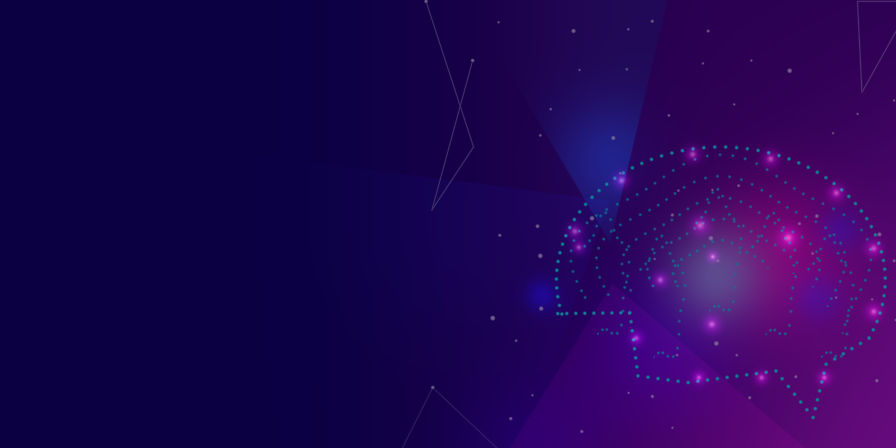
Reproduce this background procedurally as a WebGL 2 fragment shader.

```glsl
#version 300 es
precision highp float;
// Navy-to-magenta backdrop with translucent light wedges and soft glows.
// A dotted brain-like dome is built from wobbling elliptical arcs and dotted
// segments, then topped with glowing nodes, hashed specks and thin lines.
uniform vec2 u_resolution;
out vec4 fragColor;

float px; // one pixel in canvas heights

float hash(vec2 v) { return fract(sin(dot(v, vec2(127.1, 311.7))) * 43758.5); }
float glow(vec2 p, vec2 c, float r) { vec2 d = (p - c) / r; return exp(-dot(d, d)); }
float disc(float d, float r) { return 1.0 - smoothstep(r - px, r + px, d); }
float cross2(vec2 a, vec2 b) { return a.x * b.y - a.y * b.x; }

// Coverage of the wedge swept counter-clockwise from a to b around the apex
float wedge(vec2 p, vec2 apex, vec2 a, vec2 b) {
  vec2 q = p - apex;
  float d = min(cross2(normalize(a - apex), q), cross2(q, normalize(b - apex)));
  return smoothstep(-px, px, d);
}

float thinLine(vec2 p, vec2 a, vec2 b) {
  vec2 d = b - a;
  float h = clamp(dot(p - a, d) / dot(d, d), 0.0, 1.0);
  return disc(distance(p, a + d * h), 0.0009);
}

// Distance to the nearest dot of a dotted segment
float dottedSegment(vec2 p, vec2 a, vec2 b) {
  vec2 d = b - a;
  float n = max(1.0, round(length(d) / 0.021));
  float h = clamp(dot(p - a, d) / dot(d, d), 0.0, 1.0);
  return distance(p, a + d * round(h * n) / n);
}

// Distance to the nearest dot of an elliptical arc with a wavy radius
float dottedArc(vec2 p, vec2 c, vec2 r, float a0, float a1, float n, float wave) {
  vec2 q = (p - c) / r;
  float a = atan(q.y, q.x);
  if (a < a0) a += 6.2832;
  float k = clamp(round((a - a0) / (a1 - a0) * n), 0.0, n);
  float t = mix(a0, a1, k / n);
  return distance(p, c + r * (1.0 + wave * sin(5.0 * t)) * vec2(cos(t), sin(t)));
}

vec3 node(vec2 p, vec2 c, float size) {
  return vec3(0.26, 0.01, 0.24) * glow(p, c, 0.021 * size)
       + vec3(0.22, 0.26, 0.1) * glow(p, c, 0.007 * size);
}

void main() {
  vec2 p = gl_FragCoord.xy / u_resolution.y;
  px = 1.0 / u_resolution.y;

  // Base gradient
  vec3 col = mix(vec3(0.04, 0.0, 0.26), vec3(0.165, 0.0, 0.32), smoothstep(0.55, 1.65, p.x));
  float corner = (p.x - 1.2) / 0.8 * (1.0 - 0.8 * p.y);
  col = mix(col, vec3(0.4, 0.04, 0.49), smoothstep(0.05, 1.05, corner));

  // Light wedges: upper beam, left fan, lower fan
  float beam = wedge(p, vec2(1.362, 0.458), vec2(1.49, 1.0), vec2(1.042, 1.0));
  float beamFade = smoothstep(-0.34, 0.02, p.x - 1.4);
  col = mix(col, vec3(0.12, 0.05, 0.35), 0.7 * beam * beamFade);
  col += vec3(0.0, 0.1, 0.21) * glow(p, vec2(1.36, 0.64), 0.13) * (0.25 + 0.75 * beam);
  float fan = wedge(p, vec2(1.36, 0.552), vec2(0.62, 0.648), vec2(1.21, 0.115));
  col += vec3(0.0, 0.012, 0.05) * fan * smoothstep(0.55, 1.1, p.x) * smoothstep(0.05, 0.5, p.y);
  float lower = wedge(p, vec2(1.367, 0.367), vec2(1.21, 0.115), vec2(1.797, 0.0));
  col += vec3(0.06, 0.0, 0.035) * lower;

  // Soft glows
  col += vec3(0.02, 0.0, 0.16) * glow(p, vec2(1.47, 0.24), 0.17);
  col += vec3(0.02, 0.0, 0.11) * glow(p, vec2(1.2, 0.0), 0.17);
  col += vec3(0.25, 0.0, 0.08) * glow(p, vec2(1.73, 0.43), 0.16);
  col = mix(col, vec3(0.37, 0.37, 0.59), 0.78 * glow(p, vec2(1.6, 0.385), 0.105));
  col += vec3(0.0, 0.02, 0.24) * glow(p, vec2(1.21, 0.34), 0.035);
  col += vec3(-0.08, 0.03, 0.12) * glow(p, vec2(1.875, 0.487), 0.045);
  col += vec3(-0.08, 0.03, 0.12) * glow(p, vec2(1.825, 0.335), 0.05);

  // Scattered specks, one candidate per cell
  vec2 cell = floor(p / 0.09);
  vec2 speck = (cell + 0.15 + 0.7 * vec2(hash(cell), hash(cell + 7.3))) * 0.09;
  float size = mix(0.0022, 0.005, pow(hash(cell + 3.1), 3.0));
  float present = step(0.5, hash(cell + 19.7)) * step(1.07, speck.x);
  col = mix(col, vec3(0.55, 0.5, 0.62), 0.7 * present * disc(distance(p, speck), size));

  // Thin connecting lines
  float wire = max(thinLine(p, vec2(0.951, 0.997), vec2(1.057, 0.672)),
                   thinLine(p, vec2(1.057, 0.672), vec2(0.964, 0.531)));
  wire = max(wire, thinLine(p, vec2(0.964, 0.531), vec2(1.055, 0.865)));
  wire = max(wire, thinLine(p, vec2(1.914, 0.997), vec2(1.924, 0.794)));
  wire = max(wire, thinLine(p, vec2(1.924, 0.794), vec2(2.0, 0.93)));
  wire = max(wire, thinLine(p, vec2(1.914, 0.997), vec2(2.0, 0.997)));
  wire = max(wire, 0.6 * thinLine(p, vec2(0.898, 0.0), vec2(0.966, 0.135)));
  wire = max(wire, 0.6 * thinLine(p, vec2(0.966, 0.135), vec2(1.109, 0.0)));
  float ends = min(distance(p, vec2(0.951, 0.997)), distance(p, vec2(1.055, 0.865)));
  wire = max(wire, 1.5 * disc(min(ends, distance(p, vec2(0.966, 0.135))), 0.0035));
  col = mix(col, vec3(0.6, 0.58, 0.68), 0.42 * wire);

  // Dome outline and underside
  vec2 center = vec2(1.609, 0.375), radii = vec2(0.367, 0.297);
  float outline = dottedArc(p, center, radii, -0.45, 3.4, 58.0, 0.0);
  vec2 base[8] = vec2[8](vec2(1.245, 0.3), vec2(1.406, 0.302), vec2(1.424, 0.161),
    vec2(1.536, 0.146), vec2(1.732, 0.172), vec2(1.815, 0.068), vec2(1.844, 0.187), vec2(1.94, 0.245));
  for (int i = 0; i < 7; i++) outline = min(outline, dottedSegment(p, base[i], base[i + 1]));

  // Inner folds: nested wavy rings and a row of upright lobes
  float folds = 1.0;
  for (float i = 0.0; i < 5.0; i++) {
    float s = 0.88 - 0.15 * i;
    folds = min(folds, dottedArc(p, center, radii * s, -0.5 + 0.2 * i, 3.3, 52.0 * s, 0.07));
    vec2 lobe = vec2(1.35 + 0.125 * i, 0.38 - 0.06 * sin(i * 2.1));
    folds = min(folds, dottedArc(p, lobe, vec2(0.05, 0.13), -1.9, 2.6, 21.0, 0.12));
  }
  col = mix(col, vec3(0.05, 0.45, 0.57), 0.8 * disc(folds, 0.0029));
  col = mix(col, vec3(0.04, 0.53, 0.6), 0.95 * disc(outline, 0.0036));

  // Glowing nodes along the rim, the underside and the interior
  for (float i = 0.0; i < 7.0; i++) {
    float a = -0.25 + 0.5 * i;
    col += node(p, center + radii * 0.96 * vec2(cos(a), sin(a)), 0.85);
    if (i < 4.0) col += node(p, vec2(1.42 + 0.14 * i, 0.245 - 0.088 * min(i, 1.0)), 0.7);
  }
  col += node(p, vec2(1.563, 0.497), 1.0) + node(p, vec2(1.589, 0.276), 0.9);
  col += node(p, vec2(1.474, 0.375), 0.8) + node(p, vec2(1.76, 0.469), 1.1);
  col += node(p, vec2(1.591, 0.427), 0.6) + node(p, vec2(1.292, 0.448), 0.7);

  fragColor = vec4(clamp(col, 0.0, 1.0), 1.0);
}
```
